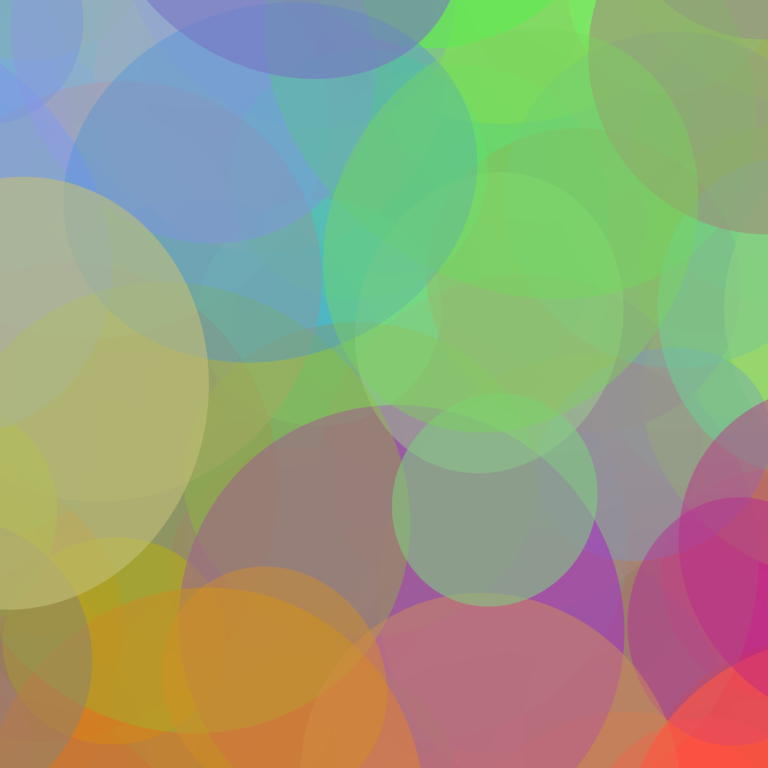
This background is drawn by a WebGL 1 fragment shader. Its source:

```glsl
precision highp float;

uniform vec2 u_resolution;

const int DISC_COUNT = 84;
const float MARGIN = 0.22;         // how far disc centres lie outside the canvas
const float RADIUS_MIN = 0.13;
const float RADIUS_MAX = 0.29;
const float STRETCH_MAX = 0.25;    // elongation of the roundest to longest disc
const float OPACITY_MIN = 0.36;
const float OPACITY_MAX = 0.66;
const float HUE_SPREAD = 0.21;     // random tint around the regional colour
const float LIGHT_SPREAD = 0.16;
const float SEED = 3.7;

const vec3 MIST = vec3(0.53, 0.71, 0.66);
const vec3 LEAF = vec3(0.60, 0.79, 0.39);
const vec3 OCHRE = vec3(0.68, 0.57, 0.23);
const vec3 ROSE = vec3(0.76, 0.32, 0.37);
const vec3 AZURE = vec3(0.36, 0.66, 0.78);
const vec3 VIOLET = vec3(0.65, 0.29, 0.72);

float hash(float n) {
  return fract(sin(n * 12.9898 + SEED) * 43758.547);
}

float glow(vec2 p, vec2 centre, float size) {
  vec2 d = (p - centre) / size;
  return exp(-dot(d, d));
}

// Slow drift of the dominant colour across the canvas
vec3 regionColour(vec2 p) {
  vec3 top = mix(MIST, LEAF, smoothstep(0.35, 0.70, p.x));
  vec3 bottom = mix(OCHRE, ROSE, smoothstep(0.35, 0.68, p.x));
  vec3 colour = mix(bottom, top, smoothstep(0.22, 0.56, p.y));
  colour = mix(colour, AZURE, 0.9 * glow(p, vec2(0.52, 0.56), 0.27));
  return mix(colour, VIOLET, 0.8 * glow(p, vec2(0.54, 0.08), 0.15));
}

vec3 discColour(vec2 centre, float id) {
  vec3 phase = hash(id + 0.31) + vec3(0.0, 0.667, 0.333);
  vec3 tint = HUE_SPREAD * cos(6.28318 * phase);
  float light = LIGHT_SPREAD * (hash(id + 0.47) - 0.5);
  return clamp(regionColour(centre) + tint + light, 0.0, 1.0);
}

// Approximate signed distance to a rotated ellipse
float ellipseDistance(vec2 p, vec2 radii, float angle) {
  float c = cos(angle);
  float s = sin(angle);
  vec2 q = vec2(c * p.x + s * p.y, c * p.y - s * p.x);
  return (length(q / radii) - 1.0) * min(radii.x, radii.y);
}

void main() {
  float pixel = 1.0 / min(u_resolution.x, u_resolution.y);
  vec2 extent = u_resolution * pixel;
  vec2 p = gl_FragCoord.xy * pixel;
  vec3 colour = regionColour(p / extent);

  // Stack translucent discs, spread evenly by an additive recurrence
  for (int i = 0; i < DISC_COUNT; i++) {
    float id = float(i) + 1.0;
    vec2 cell = fract(id * vec2(0.75488, 0.56984) + 0.5);
    vec2 jitter = 0.12 * (vec2(hash(id + 0.13), hash(id + 0.71)) - 0.5);
    vec2 centre = mix(vec2(-MARGIN), vec2(1.0 + MARGIN), cell) + jitter;

    float radius = mix(RADIUS_MIN, RADIUS_MAX, hash(id + 0.59));
    vec2 radii = radius * vec2(1.0, 1.0 + STRETCH_MAX * hash(id + 0.83));
    float angle = 3.14159 * hash(id + 0.91);
    float d = ellipseDistance(p - centre * extent, radii, angle);

    float coverage = 1.0 - smoothstep(-0.75 * pixel, 0.75 * pixel, d);
    float opacity = mix(OPACITY_MIN, OPACITY_MAX, hash(id + 0.19));
    colour = mix(colour, discColour(centre, id), coverage * opacity);
  }

  gl_FragColor = vec4(colour, 1.0);
}
```
